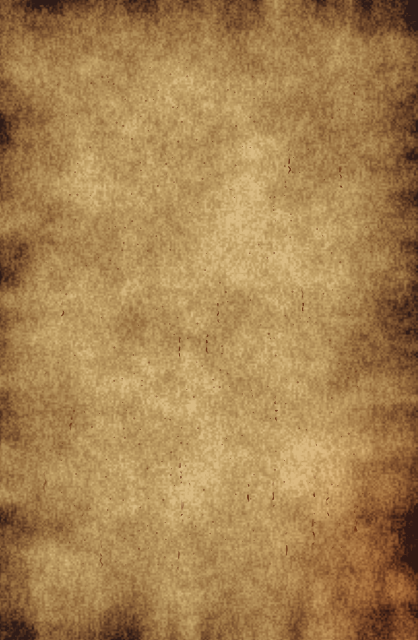
A WebGL 2 fragment shader for this texture:

```glsl
#version 300 es
precision highp float;
// Aged parchment: layered value noise makes a tone, which a brown ramp colours.
// Smeared stains darken each border; fibres, specks and broken rusty drips
// add the fine detail.
uniform vec2 u_resolution;
out vec4 fragColor;

const vec3 RAMP[7] = vec3[7](
    vec3(0.19, 0.11, 0.09), vec3(0.36, 0.22, 0.13), vec3(0.49, 0.33, 0.19),
    vec3(0.60, 0.44, 0.25), vec3(0.68, 0.54, 0.33), vec3(0.76, 0.63, 0.40),
    vec3(0.85, 0.73, 0.51));
const vec3 RUST = vec3(0.40, 0.17, 0.06);
const vec3 WARM_TINT = vec3(1.06, 0.92, 0.84);
const float BASE_TONE = 4.75;
const float MOTTLE = 2.7;
const float BLOTCH = 2.3;
const float GRAIN = 1.5;
const float FIBRE = 1.0;
const float DRIP_CHANCE = 0.12;
const float SPECK_CHANCE = 0.12;

// Four stains along each border: centre, width, strength
const vec4 LEFT_AT = vec4(0.78, 0.57, 0.35, 0.18);
const vec4 LEFT_WIDTH = vec4(0.065, 0.035, 0.045, 0.035);
const vec4 LEFT_POWER = vec4(1.2, 0.6, 0.9, 0.8);
const vec4 RIGHT_AT = vec4(0.86, 0.73, 0.47, 0.17);
const vec4 RIGHT_WIDTH = vec4(0.03, 0.07, 0.11, 0.09);
const vec4 RIGHT_POWER = vec4(0.5, 0.8, 0.8, 1.2);
const vec4 TOP_AT = vec4(0.10, 0.37, 0.50, 0.75);
const vec4 TOP_WIDTH = vec4(0.10, 0.05, 0.06, 0.06);
const vec4 TOP_POWER = vec4(0.9, 0.8, 0.5, 0.8);
const vec4 BOTTOM_AT = vec4(0.05, 0.20, 0.31, 0.50);
const vec4 BOTTOM_WIDTH = vec4(0.05, 0.03, 0.04, 0.05);
const vec4 BOTTOM_POWER = vec4(0.7, 0.6, 1.2, 0.7);

// Integer hash of a cell, 0 to 1
float hash(vec2 cell) {
    uvec2 q = uvec2(ivec2(floor(cell)) + 4096);
    uint h = q.x * 1597334673u ^ q.y * 3812015801u;
    h = (h ^ (h >> 15)) * 2246822519u;
    h = (h ^ (h >> 13)) * 3266489917u;
    return float((h ^ (h >> 16)) >> 8) / 16777216.0;
}

float noise(vec2 p) {
    vec2 i = floor(p), f = fract(p);
    f = f * f * (3.0 - 2.0 * f);
    return mix(mix(hash(i), hash(i + vec2(1, 0)), f.x),
               mix(hash(i + vec2(0, 1)), hash(i + vec2(1, 1)), f.x), f.y);
}

float fbm(vec2 p) {
    float sum = 0.0, gain = 0.5;
    for (int i = 0; i < 5; i++) {
        sum += gain * noise(p);
        p = mat2(1.6, 1.2, -1.2, 1.6) * p + 7.3;
        gain *= 0.5;
    }
    return sum;
}

float stains(float t, vec4 at, vec4 width, vec4 power) {
    vec4 d = (t - at) / width;
    return dot(power, exp(-d * d));
}

float blot(vec2 uv, vec2 centre, vec2 radius) {
    vec2 d = (uv - centre) / radius;
    return exp(-dot(d, d));
}

// Darkness fading inward from the four borders
float borderDarkness(vec2 uv, vec2 p) {
    vec2 warp = vec2(fbm(p * 14.0), fbm(p * 14.0 + 31.0)) - 0.5;
    vec2 s = uv + warp * 0.05;
    float across = 5.0 * (fbm(p * vec2(5.0, 26.0) + 3.0) - 0.5);
    float down = 5.0 * (fbm(p * vec2(30.0, 5.0) + 9.0) - 0.5);
    float dark = exp(-uv.x / 0.10) * (2.2 + 2.2 * stains(s.y, LEFT_AT, LEFT_WIDTH, LEFT_POWER) + across);
    dark += exp((uv.x - 1.0) / 0.11) * (2.3 + 2.1 * stains(s.y, RIGHT_AT, RIGHT_WIDTH, RIGHT_POWER) + across);
    dark += exp((uv.y - 1.0) / 0.070) * (2.3 + 1.7 * stains(s.x, TOP_AT, TOP_WIDTH, TOP_POWER) + down);
    dark += exp(-uv.y / 0.062) * (2.0 + 1.9 * stains(s.x, BOTTOM_AT, BOTTOM_WIDTH, BOTTOM_POWER) + down);
    return dark;
}

// Thin vertical runs, broken into beads
float drips(vec2 p) {
    vec2 grid = p * vec2(48.0, 15.0) + vec2(0.0, 4.0 * hash(vec2(floor(p.x * 48.0), 7.0)));
    vec2 cell = floor(grid), f = fract(grid);
    float x = 0.3 + 0.4 * hash(cell + 50.0) + 0.2 * (noise(p * 170.0) - 0.5);
    float line = 1.0 - smoothstep(0.02, 0.10, abs(f.x - x));
    float span = smoothstep(0.1, 0.2, f.y) * (1.0 - smoothstep(0.4, 0.95, f.y));
    float beads = smoothstep(0.4, 0.7, noise(p * vec2(150.0, 240.0)));
    return line * span * beads * step(hash(cell + 90.0), DRIP_CHANCE * (1.2 - p.y));
}

float specks(vec2 p) {
    vec2 grid = p * 80.0, cell = floor(grid);
    vec2 centre = 0.2 + 0.6 * vec2(hash(cell + 130.0), hash(cell + 170.0));
    float radius = 0.04 + 0.11 * hash(cell + 210.0);
    float d = length(fract(grid) - centre);
    return (1.0 - smoothstep(radius * 0.4, radius + 0.06, d)) * step(hash(cell + 250.0), SPECK_CHANCE);
}

void main() {
    vec2 uv = gl_FragCoord.xy / u_resolution;
    vec2 p = gl_FragCoord.xy / u_resolution.y;

    // Broad light and dark patches, then mottling, fibres and grain
    float tone = BASE_TONE + MOTTLE * (fbm(p * 8.0 + 17.0) - 0.5) + BLOTCH * (fbm(p * 30.0) - 0.5);
    tone += 0.45 * (blot(uv, vec2(0.56, 0.59), vec2(0.22, 0.10)) + blot(uv, vec2(0.38, 0.83), vec2(0.22, 0.08)) + blot(uv, vec2(0.42, 0.42), vec2(0.22, 0.08)) + blot(uv, vec2(0.58, 0.25), vec2(0.24, 0.07)));
    tone -= 0.7 * (blot(uv, vec2(0.78, 0.78), vec2(0.13, 0.07)) + blot(uv, vec2(0.85, 0.45), vec2(0.13, 0.05)) + blot(uv, vec2(0.30, 0.50), vec2(0.18, 0.04)) + blot(uv, vec2(0.23, 0.18), vec2(0.12, 0.05)));
    tone += FIBRE * (noise(p * vec2(250.0, 110.0)) - 0.5) + GRAIN * (noise(p * 330.0) - 0.5);
    tone -= borderDarkness(uv, p);

    vec3 colour = RAMP[0];
    for (int i = 1; i < 7; i++) colour = mix(colour, RAMP[i], clamp(tone - float(i - 1), 0.0, 1.0));

    // Warmer toward the lower right
    colour *= mix(vec3(1.0), WARM_TINT, blot(uv, vec2(1.0, 0.08), vec2(0.25, 0.22)));

    // Rust marks stay clear of the borders
    vec2 inner = smoothstep(0.04, 0.18, uv) * smoothstep(0.04, 0.14, 1.0 - uv);
    float rust = max(drips(p) * 0.85, specks(p) * 0.5) * inner.x * inner.y;
    fragColor = vec4(mix(colour, RUST, rust), 1.0);
}
```
